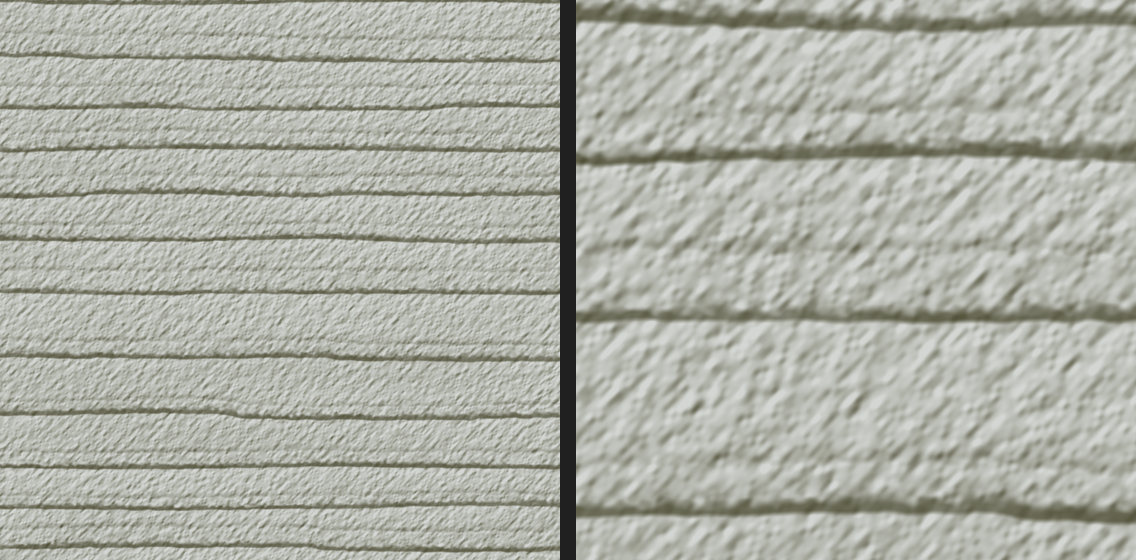
Left: the whole. Right: its middle third, enlarged.
Reproduce this texture procedurally as a three.js fragment shader.

```glsl
varying vec2 vUv;

float hash(vec2 p) {
  vec3 q = fract(vec3(p.xyx) * 0.1031);
  q += dot(q, q.yzx + 33.33);
  return fract((q.x + q.y) * q.z);
}

float noise(vec2 p) {
  vec2 i = floor(p), f = fract(p);
  f = f * f * (3.0 - 2.0 * f);
  return mix(mix(hash(i), hash(i + vec2(1.0, 0.0)), f.x),
             mix(hash(i + vec2(0.0, 1.0)), hash(i + vec2(1.0, 1.0)), f.x), f.y);
}

// Stucco height: grains stretched along the rising diagonal
float relief(vec2 p) {
  vec2 q = vec2(p.x + p.y, p.y - p.x) * 0.707 + 3.0;
  return 0.62 * noise(q * vec2(75.0, 165.0))
       + 0.30 * noise(q * vec2(190.0, 310.0) + 17.0)
       + 0.22 * noise(p * 120.0 + 41.0);
}

// Height of one ledge along x, with slow drift, sudden steps and ragged chips
float ledgeHeight(float row, float x) {
  float base = row / 11.0 + 0.006 + 0.02 * sin(row * 0.9 - 3.8)
             + 0.012 * (hash(vec2(row, 5.0)) - 0.5);
  float drift = 0.010 * (noise(vec2(x * 3.5, row * 7.3 + 2.0)) - 0.5);
  float span = x * 2.3 + hash(vec2(row, 9.0));
  float stepUp = mix(hash(vec2(floor(span), row + 20.0)),
                     hash(vec2(floor(span) + 1.0, row + 20.0)),
                     smoothstep(0.9, 1.0, fract(span)));
  float chips = 0.0025 * (noise(vec2(x * 75.0, row * 3.7)) - 0.5);
  return base + drift + 0.007 * (stepUp - 0.5) + chips;
}

void main() {
  vec2 p = vUv;

  // Side light from the upper left, with deeper pits than highlights
  float slope = relief(p) - relief(p + vec2(-0.0021, 0.0021));
  float grain = noise(p * vec2(150.0, 190.0) + 8.0) - 0.5;
  float tone = 0.86 + slope * (slope < 0.0 ? 1.35 : 0.85);
  tone += 0.09 * (noise(p * vec2(5.0, 14.0)) - 0.5) + 0.03 * (p.y - 0.5);

  float shadow = 0.0;
  for (int i = 0; i < 12; i++) {
    float row = float(i);
    float d = p.y - ledgeHeight(row, p.x);

    // Undercut: crisp lower rim, ragged upper fade
    float width = 0.0045 + 0.005 * noise(vec2(p.x * 8.0, row * 5.1));
    float ragged = d + 0.005 * grain;
    float groove = smoothstep(-0.003, 0.001, d)
                 * (1.0 - smoothstep(width * 0.4, width + 0.004, ragged));
    shadow = max(shadow, groove * (0.78 + 0.22 * noise(vec2(p.x * 25.0, row))));

    // Pale lip below the ledge and lumpy bead above it
    tone += 0.07 * smoothstep(-0.025, -0.004, d) * (1.0 - smoothstep(-0.004, 0.0, d));
    float bead = smoothstep(0.004, 0.010, d) * (1.0 - smoothstep(0.012, 0.024, d));
    tone += bead * (0.30 * grain - 0.05);

    // Faint crease part way up the course
    float rise = 0.020 + 0.024 * hash(vec2(row, 31.0));
    float fold = d - rise - 0.004 * (noise(vec2(p.x * 9.0, row * 2.9)) - 0.5)
               + 0.004 * grain;
    float crease = smoothstep(-0.005, 0.0, fold) * (1.0 - smoothstep(0.0, 0.008, fold));
    tone -= crease * (0.10 + 0.22 * noise(vec2(p.x * 11.0, row * 4.3)));
    tone += 0.05 * smoothstep(-0.012, -0.005, fold) * (1.0 - smoothstep(-0.005, 0.0, fold));
  }

  tone = mix(tone, 0.02 + 0.35 * slope, shadow);

  // Olive shadow to cool grey plaster
  vec3 olive = vec3(0.37, 0.37, 0.285);
  vec3 plaster = vec3(0.785, 0.797, 0.775);
  vec3 color = mix(olive, plaster, clamp(tone, -0.15, 1.1));
  gl_FragColor = vec4(color, 1.0);
}
```
